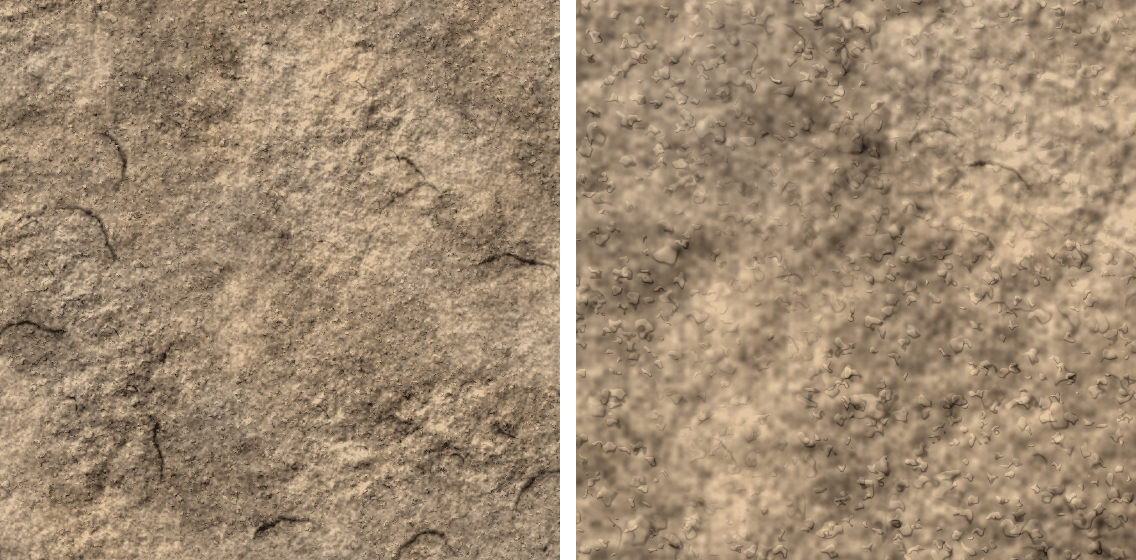
Left, the full canvas; right, a detail of the centre.
Write a Shadertoy shader that draws this texture.

```glsl
// Dry, trampled earth: pale crusted patches, dark damp soil, grit and stones.
// A layered noise height field is lit from the upper left, then scattered
// stones and curved crevices are added before mapping tone to soil colours.

const vec3 DARK_SOIL = vec3(0.30, 0.25, 0.20);
const vec3 PALE_CRUST = vec3(0.78, 0.69, 0.58);
const vec3 WARM_TINT = vec3(1.03, 0.995, 0.94);
const vec3 COOL_TINT = vec3(0.97, 0.99, 1.02);
const vec2 LIGHT_DIR = vec2(-0.5, 0.866);

float hash(vec2 p) {
    return fract(sin(dot(p, vec2(127.1, 311.7))) * 43758.545);
}

vec2 hash2(vec2 p) {
    return vec2(hash(p), hash(p + 57.3));
}

float noise(vec2 p) {
    vec2 cell = floor(p), f = fract(p);
    f = f * f * (3.0 - 2.0 * f);
    float low = mix(hash(cell), hash(cell + vec2(1, 0)), f.x);
    float high = mix(hash(cell + vec2(0, 1)), hash(cell + vec2(1, 1)), f.x);
    return mix(low, high, f.y);
}

float fbm(vec2 p) {
    float sum = 0.0, amp = 0.5;
    for (int i = 0; i < 5; i++) {
        sum += amp * noise(p);
        p = mat2(1.6, 1.2, -1.2, 1.6) * p + 13.7;
        amp *= 0.5;
    }
    return sum;
}

// Slope of the ground toward the light: positive is lit, negative is shaded.
float relief(vec2 p, float freq, float reach) {
    return fbm(p * freq) - fbm((p + LIGHT_DIR * reach) * freq);
}

// Crumbly stones, one per occupied cell, each with a lit side and a shadow.
float stones(vec2 p, float freq, float density) {
    p *= freq;
    p += 0.6 * (vec2(noise(p * 3.1), noise(p * 3.1 + 31.0)) - 0.5);
    vec2 base = floor(p);
    float tone = 0.0;
    for (int y = -1; y <= 1; y++)
    for (int x = -1; x <= 1; x++) {
        vec2 cell = base + vec2(x, y);
        vec2 rnd = hash2(cell + freq);
        float present = step(hash(cell + 9.1), density);
        float radius = mix(0.18, 0.46, rnd.x * rnd.x);
        vec2 q = (p - cell - hash2(cell + 3.7)) / radius;
        q.y *= mix(1.0, 1.5, rnd.y);
        float body = 1.0 - smoothstep(0.7, 1.1, length(q));
        float shadow = 1.0 - smoothstep(0.7, 1.3, length(q + LIGHT_DIR * 0.5));
        float lit = 0.14 + 0.26 * dot(q, LIGHT_DIR) + 0.2 * (rnd.y - 0.5);
        tone += present * (body * lit - 0.40 * shadow * (1.0 - body));
    }
    return tone;
}

// Tapered dark arcs, mostly bowed upward, with a soft shade on the inner side.
float crevices(vec2 p, float freq, float density) {
    p *= freq;
    p += 0.35 * (vec2(fbm(p * 2.2), fbm(p * 2.2 + 19.0)) - 0.5);
    vec2 base = floor(p);
    float dark = 0.0;
    for (int y = -1; y <= 1; y++)
    for (int x = -1; x <= 1; x++) {
        vec2 cell = base + vec2(x, y);
        vec2 rnd = hash2(cell + freq * 1.7);
        float present = step(hash(cell + 5.3), density);
        vec2 q = p - cell - hash2(cell + 8.9);
        float angle = 1.3 + 1.8 * (rnd.x - 0.5);
        float dist = length(q) + 0.0001;
        float facing = dot(q / dist, vec2(cos(angle), sin(angle)));
        float taper = smoothstep(0.35, 0.95, facing);
        float edge = dist - mix(0.22, 0.5, rnd.y);
        float crack = 1.0 - smoothstep(0.0, 0.01 + 0.035 * taper, abs(edge));
        float shade = (1.0 - smoothstep(0.0, 0.15, -edge)) * step(edge, 0.0);
        dark = max(dark, present * taper * (0.75 * crack + 0.25 * shade));
    }
    return dark;
}

void mainImage(out vec4 fragColor, in vec2 fragCoord) {
    vec2 p = fragCoord / iResolution.y;

    // Broad areas with ragged borders
    vec2 warp = vec2(fbm(p * 20.0 + 4.0), fbm(p * 20.0 + 40.0)) - 0.5;
    vec2 ground = p + 0.10 * warp;
    float crust = smoothstep(0.50, 0.60, fbm(ground * 7.0 + 2.0));
    float damp = smoothstep(0.48, 0.66, fbm(ground * 7.5 + 70.0));
    float clods = smoothstep(0.40, 0.60, fbm(p * 5.0 + 25.0));

    // Lit relief from broad lumps down to crumbs, then grit
    float tone = 0.62 + 0.22 * (crust - 0.35) - 0.21 * (damp - 0.36);
    tone += mix(0.4, 1.0, clods) * relief(p + 6.0, 17.0, 0.014);
    tone += mix(1.5, 2.8, clods) * relief(p, 14.0, 0.005);
    tone += mix(2.2, 4.0, clods) * relief(p + 1.0, 32.0, 0.004);
    tone += 0.40 * (noise(p * 245.0) - 0.5) + 0.26 * (noise(p * 130.0) - 0.5);

    // Scattered stones and crevices
    float loose = mix(1.0, 0.5, crust);
    tone += loose * (stones(p, 105.0, 0.6) + 0.9 * stones(p + 3.0, 55.0, 0.35));
    tone += 0.7 * clods * stones(p + 7.0, 27.0, 0.25);
    tone -= 0.75 * crevices(p, 5.5, 0.35);
    tone -= 0.60 * clods * crevices(p + 2.0, 18.0, 0.4);
    tone -= 0.35 * crevices(p + 4.0, 34.0, 0.25);

    // Soil colours with a slight drift of hue
    vec3 color = mix(DARK_SOIL, PALE_CRUST, clamp(tone + 0.04, -0.35, 1.2));
    color *= mix(WARM_TINT, COOL_TINT, fbm(p * 8.0 + 90.0));
    fragColor = vec4(color, 1.0);
}
```
